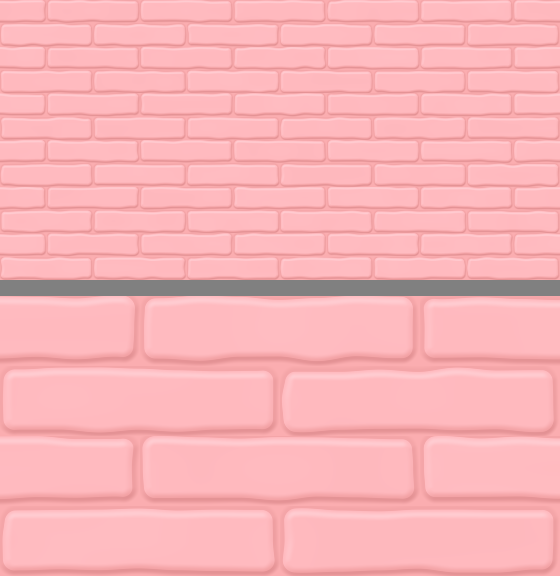
Top: the whole. Bottom: its middle third, enlarged.
A WebGL 1 fragment shader for this texture:

```glsl
precision highp float;
// Painted pink brick wall in running bond, with soft worn edges lit from the upper left.

uniform vec2 u_resolution;

// Lengths are in row heights; a brick cell is BRICK_ASPECT rows wide.
const float ROWS = 12.0;
const float COLUMNS = 6.0;
const float BRICK_ASPECT = 4.0;
const vec2 BRICK_HALF = vec2(1.925, 0.435);
const vec2 BRICK_CENTER = vec2(-0.02, 0.015);
const float ODD_ROW_LIFT = 0.025;
const float CORNER_RADIUS = 0.16;
const float WOBBLE = 0.075;
const float SHADOW_WIDTH = 0.10;
const float RIM_WIDTH = 0.10;
const float HIGHLIGHT_INSET = 0.07;
const float HIGHLIGHT_WIDTH = 0.075;
const float TONE_VARIATION = 0.012;
const vec2 LIGHT_DIR = vec2(-0.35, 0.937);

const vec3 BRICK = vec3(1.00, 0.73, 0.75);
const vec3 MORTAR = vec3(0.985, 0.68, 0.69);
const vec3 SHADOW = vec3(0.89, 0.57, 0.58);
const vec3 RIM_DARK = vec3(0.95, 0.63, 0.64);
const vec3 RIM_LIGHT = vec3(1.00, 0.80, 0.82);

float hash(vec2 p) {
  vec3 q = fract(vec3(p.xyx) * 0.1031);
  q += dot(q, q.yzx + 33.33);
  return fract((q.x + q.y) * q.z);
}

float noise(vec2 p) {
  vec2 i = floor(p);
  vec2 f = fract(p);
  f = f * f * (3.0 - 2.0 * f);
  float low = mix(hash(i), hash(i + vec2(1.0, 0.0)), f.x);
  float high = mix(hash(i + vec2(0.0, 1.0)), hash(i + 1.0), f.x);
  return mix(low, high, f.y);
}

// Signed distance to a rounded brick whose outline wavers differently per brick.
float brickDistance(vec2 p, vec2 id) {
  vec2 q = abs(p) - BRICK_HALF + CORNER_RADIUS;
  float box = length(max(q, 0.0)) + min(max(q.x, q.y), 0.0) - CORNER_RADIUS;
  return box + WOBBLE * (noise(p * vec2(1.8, 2.5) + id * 17.0) - 0.5);
}

void main() {
  float pixel = ROWS / u_resolution.y;
  vec2 wall = gl_FragCoord.xy * pixel;

  // Running bond: every other row shifts by half a brick.
  float row = floor(wall.y);
  float odd = mod(row, 2.0);
  float along = wall.x / BRICK_ASPECT + 0.5 * odd;
  vec2 id = vec2(mod(floor(along), COLUMNS), row);
  vec2 local = (vec2(fract(along), fract(wall.y)) - 0.5) * vec2(BRICK_ASPECT, 1.0);
  local -= BRICK_CENTER + vec2(0.0, ODD_ROW_LIFT * odd);

  // Outline slope decides which edges catch light.
  float d = brickDistance(local, id);
  vec2 e = vec2(0.02, 0.0);
  vec2 slope = vec2(brickDistance(local + e.xy, id) - brickDistance(local - e.xy, id),
                    brickDistance(local + e.yx, id) - brickDistance(local - e.yx, id));
  float facing = dot(slope / max(length(slope), 0.0001), LIGHT_DIR);
  float lit = clamp(facing, 0.0, 1.0);
  float shaded = clamp(-facing, 0.0, 1.0);

  // Mortar, darkest just below and right of each brick.
  float contact = 1.0 - smoothstep(0.02, SHADOW_WIDTH, d);
  vec3 joint = mix(MORTAR, SHADOW, contact * mix(0.3, 1.0, shaded));

  // Brick face with faint paint blotches and a bevelled rim.
  float tone = noise(local * vec2(0.9, 2.0) + id * 23.0) + hash(id + 5.0) - 1.0;
  vec3 face = BRICK + TONE_VARIATION * tone * vec3(0.3, 1.0, 1.0);
  float highlight = 1.0 - smoothstep(0.0, HIGHLIGHT_WIDTH, abs(d + HIGHLIGHT_INSET));
  face = mix(face, RIM_LIGHT, highlight * lit);
  face = mix(face, RIM_DARK, smoothstep(-RIM_WIDTH, 0.0, d) * shaded);

  float cover = 1.0 - smoothstep(-0.6 * pixel, 0.6 * pixel, d);
  gl_FragColor = vec4(clamp(mix(joint, face, cover), 0.0, 1.0), 1.0);
}
```
